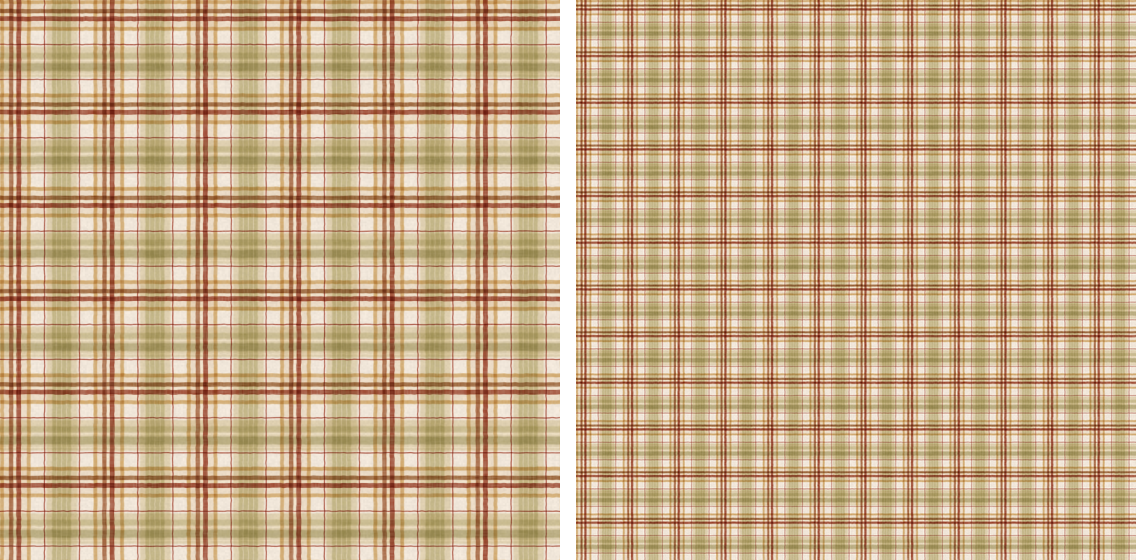
Left: one tile. Right: repeated 2 by 2.
Reproduce this pattern procedurally as a Shadertoy shader.

```glsl
// Woven country plaid: brick, ochre and olive stripes crossing on cream cloth.

const float REPEATS = 6.0;   // setts across and down
const float SETT = 128.0;    // stripe units in one sett

const vec3 CREAM = vec3(0.945, 0.905, 0.855);
// Dyes multiply the cloth colour.
const vec3 BRICK = vec3(0.70, 0.40, 0.33);
const vec3 RUST = vec3(0.73, 0.52, 0.40);
const vec3 BROWN = vec3(0.69, 0.51, 0.36);
const vec3 OCHRE = vec3(0.89, 0.78, 0.58);
const vec3 HAIRLINE = vec3(0.75, 0.47, 0.42);
const vec3 TAN = vec3(0.975, 0.95, 0.91);
const vec3 SAGE = vec3(0.925, 0.90, 0.81);
const vec3 OLIVE = vec3(0.87, 0.87, 0.76);
const vec3 BLEACH = vec3(1.02, 1.01, 0.96);

float hash(vec2 cell) {
    uvec2 q = uvec2(cell) * uvec2(1597u, 3812u) + 71u;
    uint n = (q.x ^ (q.y << 9)) * 747796405u + 289133u;
    n = ((n >> ((n >> 28) + 4u)) ^ n) * 277803u;
    n = (n >> 15) ^ n;
    return float(n & 65535u) / 65535.0;
}

// Value noise that wraps after a whole number of cells per canvas.
float wrapNoise(vec2 uv, vec2 cells) {
    vec2 p = uv * cells;
    vec2 i = floor(p);
    vec2 f = fract(p);
    f = f * f * (3.0 - 2.0 * f);
    vec2 a = mod(i, cells);
    vec2 b = mod(i + 1.0, cells);
    return mix(mix(hash(a), hash(vec2(b.x, a.y)), f.x),
               mix(hash(vec2(a.x, b.y)), hash(b), f.x), f.y);
}

// Coverage of a soft stripe in the repeating sett.
float stripe(float t, float centre, float halfWidth, float soft) {
    float d = abs(mod(t - centre + 0.5 * SETT, SETT) - 0.5 * SETT);
    return 1.0 - smoothstep(halfWidth - soft, halfWidth + soft, d);
}

vec3 dye(vec3 cloth, vec3 tint, float amount) {
    return cloth * mix(vec3(1.0), tint, amount);
}

// Stripes shared by both thread directions.
vec3 sharedStripes(float t, float wear, float soft, vec3 firstBar) {
    vec3 c = vec3(1.0);
    c = dye(c, TAN, stripe(t, 21.0, 20.0, 2.0));
    c = dye(c, OCHRE, wear * stripe(t, 2.8, 2.6, soft + 0.3));
    c = dye(c, OCHRE, wear * stripe(t, 39.6, 2.6, soft + 0.3));
    c = dye(c, firstBar, wear * stripe(t, 15.3, 2.9, soft + 0.2));
    c = dye(c, BRICK, wear * stripe(t, 25.8, 3.2, soft));
    c = dye(c, HAIRLINE, wear * stripe(t, 61.0, 0.9, soft));
    c = dye(c, HAIRLINE, wear * stripe(t, 109.0, 0.9, soft));
    return dye(c, SAGE, stripe(t, 85.0, 21.0, soft + 1.0));
}

vec3 warpStripes(float t, float wear, float soft) {
    vec3 c = sharedStripes(t, wear, soft, RUST);
    c = dye(c, OLIVE, wear * stripe(t, 84.5, 13.0, soft + 0.6));
    for (int i = 0; i < 3; i++) {
        float pale = stripe(t, 77.5 + 7.0 * float(i), 0.8, soft);
        c = mix(c, SAGE, 0.6 * pale);
    }
    return mix(c, BLEACH, 0.7 * stripe(t, 20.3, 0.9, soft));
}

vec3 weftStripes(float t, float wear, float soft) {
    vec3 c = sharedStripes(t, wear, soft, BROWN);
    c = dye(c, OLIVE, 0.75 * wear * stripe(t, 76.5, 4.0, soft + 0.8));
    c = dye(c, OLIVE * 0.95, wear * stripe(t, 92.0, 5.5, soft + 0.8));
    c = mix(c, BLEACH, 0.5 * stripe(t, 83.0, 1.0, soft));
    c = mix(c, BLEACH, 0.4 * stripe(t, 101.5, 0.9, soft));
    return mix(c, BLEACH, 0.6 * stripe(t, 20.5, 0.9, soft));
}

void mainImage(out vec4 fragColor, in vec2 fragCoord) {
    vec2 uv = fragCoord / iResolution.xy;
    vec2 units = vec2(uv.x, 1.0 - uv.y) * REPEATS * SETT;
    vec2 soft = max(vec2(0.8), 0.7 * REPEATS * SETT / iResolution.xy);

    // Uneven dye: streaks along the threads, broken by crossing yarns.
    float warpStreak = wrapNoise(uv, vec2(360.0, 60.0));
    float weftStreak = wrapNoise(uv, vec2(60.0, 360.0));
    float blotch = wrapNoise(uv, vec2(42.0));
    float warpWear = 0.70 + 0.20 * warpStreak + 0.17 * weftStreak + 0.10 * blotch;
    float weftWear = 0.70 + 0.20 * weftStreak + 0.17 * warpStreak + 0.10 * blotch;

    // Slightly wandering yarn edges.
    units.x += 0.8 * (wrapNoise(uv, vec2(24.0, 150.0)) - 0.5);
    units.y += 0.8 * (wrapNoise(uv, vec2(150.0, 24.0)) - 0.5);

    vec3 colour = CREAM * warpStripes(units.x, warpWear, soft.x)
                        * weftStripes(units.y, weftWear, soft.y);

    // Fine linen grain.
    float grain = wrapNoise(uv, vec2(320.0)) + 0.5 * (warpStreak + weftStreak) - 1.0;
    colour *= 1.0 + 0.035 * grain;
    fragColor = vec4(clamp(colour, 0.0, 1.0), 1.0);
}
```
